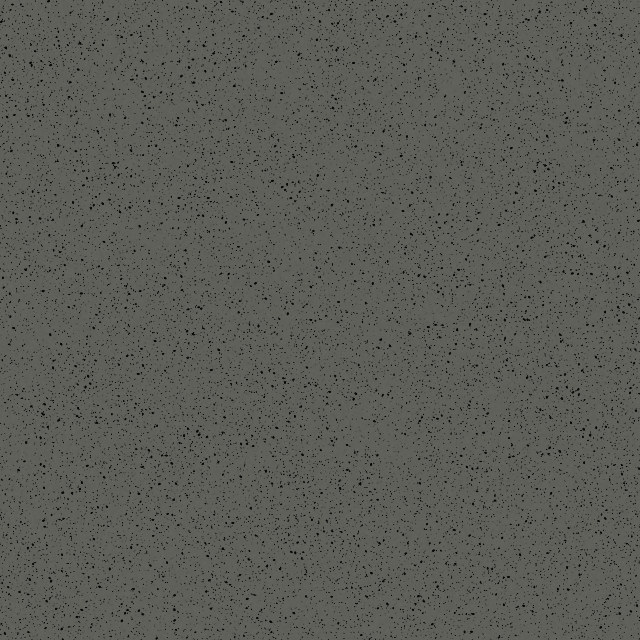
This texture is drawn by a WebGL 1 fragment shader. Its source:

```glsl
precision highp float;

// Dark speckled stone: a grey-green ground with a faint fine mottle, covered by
// two cellular layers of scattered black grains, many tiny and fewer larger.
// Layered sines vary how densely the grains gather.

uniform vec2 u_resolution;

const vec3 GROUND = vec3(0.375, 0.378, 0.355);
const vec3 GRAIN = vec3(0.025, 0.03, 0.025);

// Four independent random values for a grid cell.
vec4 hash4(vec2 cell, float seed) {
  vec4 p = fract((cell.xyxy + seed) * vec4(0.1031, 0.1030, 0.0973, 0.1099));
  p += dot(p, p.wzxy + 33.33);
  return fract((p.xxyz + p.yzzw) * p.zywx);
}

// Smoothly interpolated random values, 0 to 1.
float valueNoise(vec2 p, float seed) {
  vec2 cell = floor(p);
  vec2 f = fract(p);
  f = f * f * (3.0 - 2.0 * f);
  float low = mix(hash4(cell, seed).x, hash4(cell + vec2(1.0, 0.0), seed).x, f.x);
  float high = mix(hash4(cell + vec2(0.0, 1.0), seed).x, hash4(cell + 1.0, seed).x, f.x);
  return mix(low, high, f.y);
}

// Gentle drift of grain density, about -1 to 1.
float densityDrift(vec2 p) {
  float broad = sin(p.x * 13.0 + 2.0 * sin(p.y * 9.0)) * sin(p.y * 15.0 + 1.7 * sin(p.x * 11.0));
  float local = sin(p.x * 47.0 + 2.0 * sin(p.y * 31.0)) * sin(p.y * 53.0 + 2.0 * sin(p.x * 37.0));
  return 0.5 * (broad + local);
}

// Coverage of one slightly oval grain; grains below a pixel fade by area.
float grainCoverage(vec2 offset, float radius, float angle, float pixel) {
  vec2 axis = vec2(cos(angle), sin(angle));
  vec2 local = vec2(dot(offset, axis), dot(offset, vec2(-axis.y, axis.x)));
  float dist = length(local * vec2(0.85, 1.18));
  float halfPixel = 0.5 * pixel;
  float drawn = max(radius, halfPixel);
  float strength = radius * radius / (drawn * drawn);
  return strength * (1.0 - smoothstep(drawn - halfPixel, drawn + halfPixel, dist));
}

// One layer of grains, at most one per cell; radii run from sizes.x to sizes.y.
float grainLayer(vec2 uv, float cells, float presence, vec2 sizes, float skew,
                 float seed, float pixel) {
  vec2 home = floor(uv * cells);
  float clear = 1.0;
  for (int y = -1; y <= 1; y++) {
    for (int x = -1; x <= 1; x++) {
      vec2 cell = home + vec2(float(x), float(y));
      vec4 rnd = hash4(cell, seed);
      vec2 center = (cell + rnd.xy) / cells;
      float chance = presence * (1.0 + 0.35 * densityDrift(center));
      float present = step(rnd.z, chance);
      float radius = mix(sizes.x, sizes.y, pow(rnd.w, skew));
      float angle = 6.2832 * fract(rnd.x * 17.0 + rnd.y * 5.0);
      clear *= 1.0 - present * grainCoverage(uv - center, radius, angle, pixel);
    }
  }
  return 1.0 - clear;
}

void main() {
  float pixel = 1.0 / min(u_resolution.x, u_resolution.y);
  vec2 uv = gl_FragCoord.xy * pixel;

  // Ground with a faint mottle
  float mottle = valueNoise(uv * 370.0, 3.0) + 0.5 * valueNoise(uv * 140.0, 41.0) - 0.75;
  vec3 color = GROUND * (1.0 + 0.05 * mottle);

  // Fine dust, then larger grains
  float dust = grainLayer(uv, 180.0, 0.6, vec2(0.0003, 0.00095), 1.0, 11.0, pixel);
  float grains = grainLayer(uv, 90.0, 0.35, vec2(0.0009, 0.0021), 2.0, 67.0, pixel);
  float coverage = 1.0 - (1.0 - dust) * (1.0 - grains);

  gl_FragColor = vec4(mix(color, GRAIN, coverage), 1.0);
}
```
